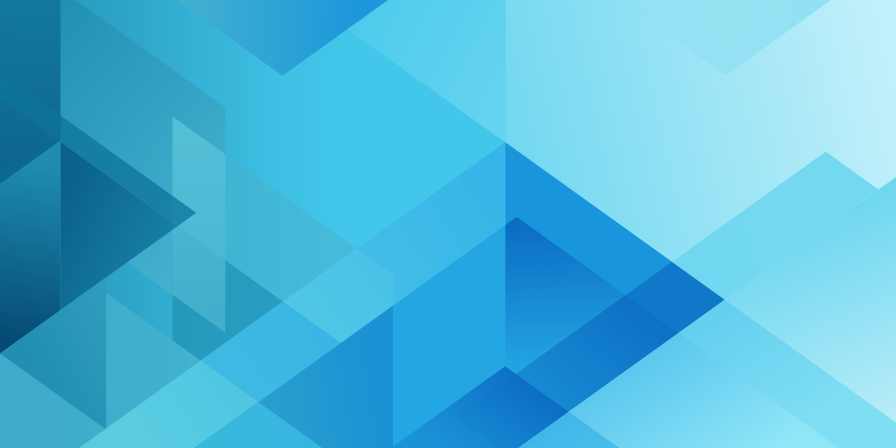
This background is drawn by a WebGL 1 fragment shader. Its source:

```glsl
precision highp float;
uniform vec2 u_resolution;

const float SLOPE = 0.717;
const float FAR = 9.0;
const vec2 ANY = vec2(-FAR, FAR);

const vec3 NIGHT = vec3(0.02, 0.29, 0.45);
const vec3 DEEP = vec3(0.04, 0.38, 0.55);
const vec3 TEAL = vec3(0.12, 0.55, 0.69);
const vec3 MIST = vec3(0.28, 0.70, 0.81);
const vec3 SKY = vec3(0.26, 0.78, 0.92);
const vec3 AQUA = vec3(0.43, 0.84, 0.94);
const vec3 ICE = vec3(0.76, 0.94, 0.98);
const vec3 ROYAL = vec3(0.04, 0.42, 0.76);
const vec3 AZURE = vec3(0.14, 0.65, 0.89);

// Soft-edged interval
float band(float v, vec2 range, float px) {
  return smoothstep(-px, px, v - range.x) * smoothstep(-px, px, range.y - v);
}

// Polygon bounded by falling, rising and vertical lines;
// s holds the falling, rising and horizontal coordinates and the edge width
float facet(vec4 s, vec2 falling, vec2 rising, vec2 across) {
  return band(s.x, falling, s.w) * band(s.y, rising, s.w) * band(s.z, across, s.w);
}

// Position along a segment, from 0 to 1
float ramp(vec2 p, vec2 from, vec2 to) {
  vec2 axis = to - from;
  return clamp(dot(p - from, axis) / dot(axis, axis), 0.0, 1.0);
}

vec3 backdrop(vec2 p, vec4 s) {
  vec3 col = mix(vec3(0.15, 0.60, 0.74), SKY, smoothstep(0.0, 0.85, p.x));
  vec3 pale = mix(AQUA, ICE, ramp(p, vec2(1.1, 0.4), vec2(2.0, 0.2)));
  col = mix(col, pale, facet(s, vec2(-FAR, -0.491), ANY, vec2(1.128, FAR)));
  float glow = mix(0.15, 0.8, ramp(p, vec2(0.74, 0.0), vec2(1.128, 0.2)));
  col = mix(col, AQUA, glow * facet(s, vec2(-FAR, -0.491), ANY, vec2(-FAR, 1.128)));
  // Hanging triangles at the top
  vec3 hang = mix(MIST, vec3(0.09, 0.57, 0.85), ramp(p, vec2(0.38, 0.0), vec2(0.8, 0.0)));
  col = mix(col, hang, 0.9 * facet(s, vec2(-FAR, -0.283), vec2(-FAR, 0.621), ANY));
  float fade = mix(0.05, 0.6, ramp(p, vec2(1.42, 0.0), vec2(1.8, 0.0)));
  return mix(col, vec3(0.48, 0.85, 0.93), fade * facet(s, vec2(-FAR, -0.992), vec2(-FAR, 1.33), ANY));
}

vec3 leftFacets(vec3 col, vec2 p, vec4 s) {
  // Teal slabs and the translucent wedge
  vec3 slab = mix(TEAL, MIST, ramp(p, vec2(0.1, 0.0), vec2(0.55, 0.5)));
  col = mix(col, slab, 0.85 * facet(s, vec2(-0.121, 0.382), ANY, vec2(-FAR, 0.503)));
  col = mix(col, TEAL, 0.65 * facet(s, vec2(0.22, 0.484), vec2(-FAR, 1.126), vec2(0.385, FAR)));
  col = mix(col, MIST, 0.6 * facet(s, vec2(-0.016, 0.22), vec2(-FAR, 1.126), vec2(0.503, FAR)));
  vec3 wedge = mix(vec3(0.36, 0.77, 0.86), MIST, ramp(p, vec2(0.4, 0.3), vec2(0.48, 0.74)));
  col = mix(col, wedge, 0.8 * facet(s, vec2(-0.016, 0.382), ANY, vec2(0.385, 0.503)));
  col = mix(col, MIST, 0.7 * facet(s, vec2(0.484, FAR), vec2(0.789, 1.126), ANY));
  // Dark corner column and triangles
  vec3 column = mix(vec3(0.07, 0.46, 0.61), DEEP, ramp(p, vec2(0.0), vec2(0.0, 0.35)));
  col = mix(col, column, 0.9 * facet(s, ANY, vec2(-FAR, 0.411), vec2(-FAR, 0.135)));
  col = mix(col, vec3(0.05, 0.45, 0.61), 0.75 * facet(s, vec2(0.161, 0.22), vec2(-FAR, 0.789), ANY));
  vec3 pit = mix(TEAL, NIGHT, ramp(p, vec2(0.08, 0.36), vec2(0.0, 0.76)));
  col = mix(col, pit, facet(s, ANY, vec2(0.411, 0.789), vec2(-FAR, 0.135)));
  vec3 dart = mix(DEEP, TEAL, ramp(p, vec2(0.15, 0.4), vec2(0.5, 0.55)));
  col = mix(col, dart, facet(s, vec2(0.22, FAR), vec2(-FAR, 0.789), vec2(0.135, FAR)));
  vec3 foot = mix(TEAL, MIST, 0.4 * ramp(p, vec2(0.05, 0.75), vec2(0.25, 0.65)));
  return mix(col, foot, 0.9 * facet(s, vec2(-FAR, 0.789), vec2(0.789, FAR), vec2(-FAR, 0.237)));
}

vec3 centreFacets(vec3 col, vec2 p, vec4 s) {
  // Broad rising ribbon
  vec2 ribbon = vec2(1.126, 1.311);
  vec3 sheen = mix(vec3(0.35, 0.80, 0.88), vec3(0.21, 0.71, 0.91), ramp(p, vec2(0.3, 0.95), vec2(1.1, 0.4)));
  col = mix(col, sheen, facet(s, vec2(-0.491, FAR), vec2(1.126, FAR), vec2(-FAR, 1.128)));
  col = mix(col, AQUA, 0.2 * facet(s, vec2(-0.016, 0.22), ribbon, vec2(-FAR, 0.878)));
  col = mix(col, AZURE, 0.4 * facet(s, vec2(0.22, 0.484), ribbon, ANY));
  // Blue slopes beneath it
  vec2 under = vec2(1.311, FAR);
  col = mix(col, AZURE, facet(s, vec2(-0.343, FAR), under, vec2(0.878, 1.128)));
  vec3 shade = mix(vec3(0.17, 0.63, 0.80), vec3(0.10, 0.57, 0.83), ramp(p, vec2(0.55, 0.9), vec2(0.85, 0.85)));
  col = mix(col, shade, facet(s, ANY, under, vec2(-FAR, 0.878)));
  return mix(col, SKY, 0.6 * facet(s, vec2(0.484, FAR), under, ANY));
}

vec3 rightFacets(vec3 col, vec2 p, vec4 s) {
  vec2 beam = vec2(1.66, 1.829);
  vec2 below = vec2(1.829, FAR);
  vec2 east = vec2(1.128, FAR);
  // Large peak with a darker peak inside
  col = mix(col, vec3(0.10, 0.59, 0.86), facet(s, vec2(-0.491, FAR), vec2(-FAR, 1.829), east));
  vec3 core = mix(ROYAL, AZURE, ramp(p, vec2(1.16, 0.49), vec2(1.18, 0.83)));
  col = mix(col, core, facet(s, vec2(-0.343, FAR), vec2(1.311, 1.829), east));
  vec3 ray = mix(ROYAL, AZURE, 0.55 * ramp(p, vec2(1.4, 0.65), vec2(1.1, 0.9)));
  col = mix(col, ray, 0.85 * facet(s, vec2(-0.343, 0.204), beam, ANY));
  col = mix(col, ROYAL, 0.7 * facet(s, vec2(-0.491, -0.343), beam, ANY));
  // Pale planes in the lower corner
  vec3 floorTint = mix(vec3(0.34, 0.77, 0.93), vec3(0.56, 0.90, 0.97), ramp(p, vec2(1.45, 0.75), vec2(1.65, 1.05)));
  col = mix(col, floorTint, facet(s, vec2(-0.491, FAR), below, ANY));
  col = mix(col, AQUA, 0.5 * facet(s, vec2(-0.491, -0.343), below, ANY));
  vec3 plane = mix(AQUA, ICE, ramp(p, vec2(1.78, 0.5), vec2(2.0, 1.0)));
  col = mix(col, plane, facet(s, vec2(-FAR, -0.491), below, ANY));
  col = mix(col, AQUA, 0.9 * facet(s, vec2(-0.983, -0.491), beam, ANY));
  // Small peak at the foot
  vec3 tip = mix(ROYAL, AZURE, 0.6 * ramp(p, vec2(1.13, 0.82), vec2(1.0, 1.0)));
  col = mix(col, tip, 0.9 * facet(s, vec2(0.009, FAR), vec2(1.626, 1.829), ANY));
  return mix(col, AZURE, 0.5 * facet(s, vec2(0.009, FAR), below, ANY));
}

void main() {
  vec2 p = gl_FragCoord.xy / u_resolution.y;
  p = vec2(p.x * 2.0 * u_resolution.y / u_resolution.x, 1.0 - p.y);
  vec4 s = vec4(p.y - SLOPE * p.x, p.y + SLOPE * p.x, p.x, 0.8 / u_resolution.y);
  vec3 col = backdrop(p, s);
  col = leftFacets(col, p, s);
  col = centreFacets(col, p, s);
  col = rightFacets(col, p, s);
  gl_FragColor = vec4(col, 1.0);
}
```
